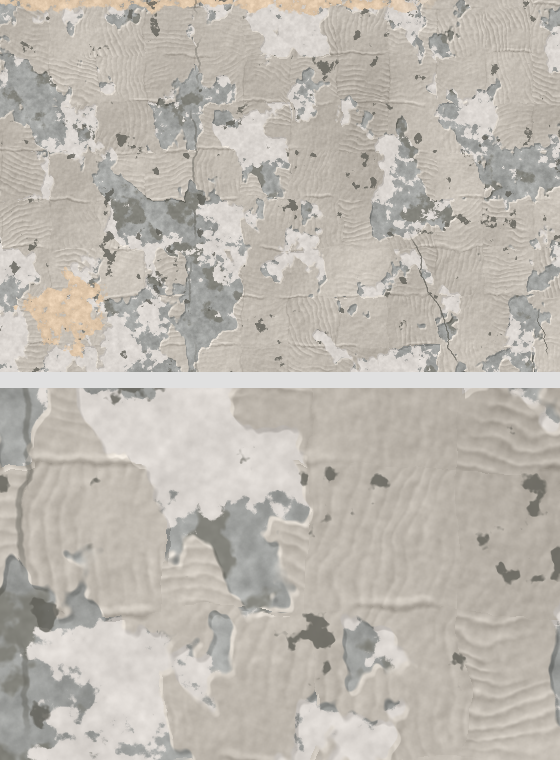
Top, the full canvas; bottom, a detail of the centre.
Reproduce this texture procedurally as a Shadertoy shader.

```glsl
const float TAU = 6.2831853;
const float TILE = 0.13;
const vec2 TILE_ORIGIN = vec2(0.003, 0.073);

const vec3 MORTAR = vec3(0.755, 0.728, 0.69);
const vec3 CEMENT = vec3(0.635, 0.64, 0.63);
const vec3 LIME = vec3(0.855, 0.835, 0.815);
const vec3 STAIN = vec3(0.47, 0.465, 0.43);
const vec3 PEACH = vec3(0.86, 0.765, 0.655);

float hash(vec2 p) {
    vec3 q = fract(vec3(p.xyx) * 0.1031);
    q += dot(q, q.yzx + 33.33);
    return fract((q.x + q.y) * q.z);
}

float noise(vec2 p) {
    vec2 i = floor(p), f = fract(p);
    f = f * f * (3.0 - 2.0 * f);
    float low = mix(hash(i), hash(i + vec2(1, 0)), f.x);
    float high = mix(hash(i + vec2(0, 1)), hash(i + vec2(1, 1)), f.x);
    return mix(low, high, f.y);
}

float fbm(vec2 p) {
    float sum = 0.0, amp = 0.5;
    for (int i = 0; i < 5; i++) {
        sum += amp * noise(p);
        p = mat2(1.6, 1.2, -1.2, 1.6) * p + 17.3;
        amp *= 0.54;
    }
    return sum;
}

float blob(vec2 p, vec2 center, vec2 radius) {
    vec2 q = (p - center) / radius;
    return exp(-dot(q, q));
}

// Tile coordinates with uneven borders
vec2 tileSpace(vec2 p) {
    vec2 wobble = vec2(fbm(p * 13.0), fbm(p * 13.0 + 40.0)) - 0.5;
    return (p + 0.035 * wobble - TILE_ORIGIN) / TILE;
}

// Where the mortar has broken away
float bareMask(vec2 p) {
    vec2 id = floor(tileSpace(p));
    float field = fbm(p * vec2(8.5, 7.0) + 5.0) + 0.13 * (hash(id + 61.0) - 0.5);
    field += 0.13 * blob(p, vec2(0.515, p.y), vec2(0.016, 1.0));
    field += 0.07 * blob(p, vec2(1.3, 0.55), vec2(0.3, 0.35));
    field += 0.07 * blob(p, vec2(0.2, 0.72), vec2(0.3, 0.28));
    field += 0.09 * blob(p, vec2(0.08, 0.1), vec2(0.22, 0.16));
    field -= 0.14 * blob(p, vec2(0.78, 0.9), vec2(0.25, 0.17));
    field -= 0.14 * blob(p, vec2(0.8, 0.13), vec2(0.27, 0.1));
    return smoothstep(0.553, 0.573, field);
}

// Comb ridges, turned and bent differently in each tile
float combRidges(vec2 tile) {
    vec2 id = floor(tile), q = fract(tile) - 0.5;
    float angle = 0.7 * (hash(id + 3.0) - 0.5);
    angle += step(hash(id + 7.0), 0.3) * TAU / 4.0;
    q = mat2(cos(angle), sin(angle), -sin(angle), cos(angle)) * q;
    q.y += (hash(id + 11.0) - 0.5) * q.x * q.x + 0.06 * noise(tile * 4.0);
    float phase = TAU * 10.0 * q.y;
    float strength = mix(0.15, 1.0, hash(id + 23.0));
    return sin(phase + 0.6 * sin(phase)) * strength * smoothstep(0.15, 0.7, noise(tile * 3.0 + 9.0));
}

// Thin wandering crack climbing from a foot point
float crack(vec2 p, vec2 foot, float slope, float rise, float width) {
    float t = p.y - foot.y;
    float path = foot.x + slope * t + 0.05 * (fbm(vec2(p.y * 16.0, foot.x * 50.0)) - 0.5);
    float along = smoothstep(0.0, 0.02, t) * smoothstep(rise, rise - 0.05, t);
    return along * smoothstep(width, width * 0.3, abs(p.x - path));
}

void mainImage(out vec4 fragColor, in vec2 fragCoord) {
    vec2 p = fragCoord / iResolution.y;
    vec2 tile = tileSpace(p);
    vec2 light = vec2(-0.003, 0.004);
    float grain = noise(p * 170.0) - 0.5;
    float relief = fbm(p * 45.0) - fbm((p + light) * 45.0);

    // Combed mortar with tile joints
    vec3 mortar = MORTAR + 0.16 * (fbm(p * 4.0 + 70.0) - 0.53);
    mortar += 0.035 * (hash(floor(tile) + 31.0) - 0.5);
    mortar += 0.062 * combRidges(tile) + 0.16 * relief + 0.035 * grain;
    vec2 joint = fract(tile + 0.5) - 0.5;
    float worn = smoothstep(0.4, 0.7, noise(p * 15.0 + 3.0));
    mortar -= 0.10 * worn * smoothstep(0.035, 0.0, abs(joint.y));
    mortar += 0.07 * worn * smoothstep(0.04, 0.0, abs(joint.y - 0.05));
    mortar -= 0.05 * worn * smoothstep(0.03, 0.0, abs(joint.x));

    // Cement and flaking lime underneath
    float speckle = fbm(p * 65.0 + 20.0) - 0.5;
    float limeField = fbm(p * 10.0 + 33.0) + 0.4 * speckle;
    limeField += 0.12 * blob(p, vec2(0.08, 0.12), vec2(0.25, 0.2));
    limeField += 0.05 * blob(p, vec2(0.8, 0.5), vec2(0.35, 0.2));
    vec3 under = CEMENT + 0.22 * speckle + 0.1 * (fbm(p * 12.0) - 0.5);
    float stain = smoothstep(0.62, 0.72, fbm(p * 19.0 + 90.0));
    under = mix(under, STAIN, 0.75 * stain);
    under = mix(under, LIME + 0.12 * speckle, smoothstep(0.51, 0.56, limeField));
    under += 0.04 * grain;

    // Broken edges catch light or fall into shadow
    float bare = bareMask(p);
    vec3 color = mix(mortar, under, bare);
    color += 0.11 * (bareMask(p + light) - bare);

    // Peach paint remnants
    float ragged = fbm(p * 22.0 + 12.0) - 0.5;
    float patchEdge = length((p - vec2(0.175, 0.165)) / vec2(0.105, 0.082)) + 1.6 * ragged;
    float paint = smoothstep(1.05, 0.95, patchEdge);
    float strip = smoothstep(0.978, 0.986, p.y + 0.07 * ragged) * smoothstep(1.25, 1.0, p.x);
    vec3 peach = PEACH + 0.22 * speckle + 0.03 * grain;
    color = mix(color, peach, max(paint, strip) * smoothstep(-0.24, -0.08, speckle));

    // Cracks and scattered pits
    float cracks = crack(p, vec2(1.23, 0.02), -0.38, 0.36, 0.0028);
    cracks = max(cracks, crack(p, vec2(1.48, 0.04), -0.3, 0.14, 0.002));
    cracks = max(cracks, 0.6 * worn * crack(p, vec2(0.523, -0.05), 0.0, 1.2, 0.004));
    float pits = smoothstep(0.76, 0.81, fbm(p * 24.0 + 150.0));
    color = mix(color, STAIN * 0.8, max(0.75 * cracks, 0.8 * pits));

    fragColor = vec4(clamp(color, 0.0, 1.0), 1.0);
}
```
